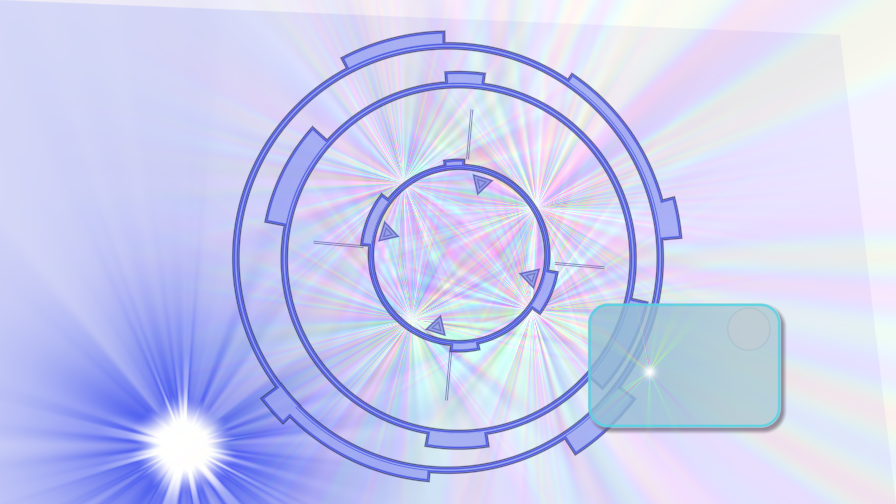
This background is drawn by a Shadertoy shader. Its source:

```glsl
float hash(float n) { return fract(sin(n * 12.9898) * 43758.5453); }

// Smooth noise around a circle, angle in degrees
float rays(float angle, float count, float seed) {
    float x = angle / 360.0 * count, cell = floor(x);
    float a = hash(mod(cell, count) + seed);
    float b = hash(mod(cell + 1.0, count) + seed);
    return mix(a, b, smoothstep(0.0, 1.0, x - cell));
}

vec3 spectrum(float t) { return 0.5 + 0.5 * cos(6.2832 * (t + vec3(0.0, 0.33, 0.67))); }

// Radius and angle in degrees
vec2 toPolar(vec2 p) { return vec2(length(p), degrees(atan(p.y, p.x))); }

// Fourfold symmetry: x runs along the circle, y points outward
vec2 foldQuarter(vec2 polar, float base) {
    float a = radians(mod(polar.y - base + 45.0, 90.0) - 45.0);
    return polar.x * vec2(sin(a), cos(a));
}

// Arc plate: start angle, end angle, inner radius, outer radius
float arcPlate(vec2 polar, vec4 plate) {
    float turn = mod(polar.y - 0.5 * (plate.x + plate.y) + 180.0, 360.0) - 180.0;
    float along = radians(abs(turn) - 0.5 * (plate.y - plate.x)) * polar.x;
    float across = abs(polar.x - 0.5 * (plate.z + plate.w)) - 0.5 * (plate.w - plate.z);
    return max(along, across);
}

float platedRing(vec2 polar, float radius, float halfWidth, vec4 plates[4]) {
    float d = abs(polar.x - radius) - halfWidth;
    for (int i = 0; i < 4; i++) d = min(d, arcPlate(polar, plates[i]));
    return d;
}

float roundedBox(vec2 p, vec2 halfSize, float corner) {
    vec2 q = abs(p) - halfSize + corner;
    return length(max(q, 0.0)) + min(max(q.x, q.y), 0.0) - corner;
}

float cover(float d) {
    float px = 1.0 / iResolution.y;
    return smoothstep(px, -px, d);
}

// Translucent fill, blue outline and dark hairline
vec3 inkShape(vec3 col, float d) {
    col = mix(col, vec3(0.60, 0.64, 0.95), 0.8 * cover(d));
    col = mix(col, vec3(0.12, 0.12, 0.34), 0.75 * cover(abs(d - 0.001) - 0.0012));
    return mix(col, vec3(0.26, 0.32, 0.88), 0.9 * cover(abs(d + 0.002) - 0.0016));
}

void mainImage(out vec4 fragColor, in vec2 fragCoord) {
    vec2 p = fragCoord / iResolution.y;

    // Lavender ground with a tilted panel
    vec3 col = mix(vec3(0.86, 0.87, 0.97), vec3(0.92, 0.905, 0.96), smoothstep(0.1, 1.1, p.x));
    float outside = max(p.y - 1.0 + 0.0414 * p.x, p.x - 1.667 - 0.119 * (0.931 - p.y));
    col = mix(vec3(0.96, 0.95, 0.97), col, cover(outside));

    // Faint wide pastel rays
    vec2 wide = toPolar(p - vec2(0.93, 0.49));
    float wideFade = smoothstep(0.05, 0.5, wide.x) * smoothstep(0.2, 1.2, p.x);
    col += (spectrum(rays(wide.y, 70.0, 5.0)) - 0.5) * 0.07 * wideFade;
    col += (rays(wide.y, 36.0, 9.0) - 0.4) * 0.05 * wideFade;

    // Blue glow and white star
    vec2 star = toPolar(p - vec2(0.366, 0.116));
    float beam = 0.6 * rays(star.y, 36.0, 21.0) + 0.4 * rays(star.y, 90.0, 47.0);
    float glow = 0.85 * exp(-16.0 * star.x * star.x) + 0.3 * exp(-2.0 * star.x);
    col = mix(col, vec3(0.27, 0.34, 0.94), min(glow * (0.4 + 1.1 * beam), 0.9));
    col = mix(col, vec3(1.0), 0.75 * smoothstep(0.5, 0.8, beam) * exp(-4.0 * star.x));
    col = mix(col, vec3(1.0), smoothstep(0.1, 0.045, star.x * (1.2 - 0.5 * beam)));

    // Iridescent bursts
    vec2 bursts[4] = vec2[4](vec2(0.801, 0.637), vec2(1.065, 0.588),
                             vec2(0.817, 0.366), vec2(1.056, 0.384));
    for (int i = 0; i < 4; i++) {
        vec2 burst = toPolar(p - bursts[i]);
        float seed = float(i) * 17.0;
        float fade = exp(-7.0 * burst.x);
        col += (spectrum(rays(burst.y, 64.0, seed) * 2.0) - 0.55) * 0.3 * fade;
        col += (rays(burst.y, 90.0, seed + 7.0) - 0.5) * 0.25 * fade;
        col = mix(col, vec3(1.0), 0.8 * exp(-1500.0 * burst.x * burst.x));
    }

    // Three plated rings
    vec2 outer = toPolar(p - vec2(0.889, 0.488));
    float outerShape = platedRing(outer, 0.421, 0.005, vec4[4](
        vec4(91, 118, 0.422, 0.449), vec4(5, 56, 0.420, 0.440),
        vec4(218, 265, 0.420, 0.444), vec4(303, 323, 0.420, 0.464)));
    outerShape = min(outerShape, arcPlate(outer, vec4(5, 15, 0.422, 0.464)));
    outerShape = min(outerShape, arcPlate(outer, vec4(217, 225, 0.415, 0.463)));
    col = inkShape(col, outerShape);

    vec2 middle = toPolar(p - vec2(0.910, 0.486));
    col = inkShape(col, platedRing(middle, 0.346, 0.005, vec4[4](
        vec4(82, 94, 0.346, 0.371), vec4(138, 169, 0.346, 0.390),
        vec4(260, 279, 0.342, 0.376), vec4(318, 347, 0.346, 0.384))));

    vec2 inner = toPolar(p - vec2(0.911, 0.494));
    col = inkShape(col, platedRing(inner, 0.175, 0.004, vec4[4](
        vec4(87, 99, 0.175, 0.189), vec4(142, 174, 0.172, 0.195),
        vec4(265, 282, 0.172, 0.191), vec4(324, 350, 0.172, 0.198))));

    // Double spokes and inward triangles
    vec2 spoke = foldQuarter(inner, 85.0) - vec2(0.0, 0.24);
    float line = max(abs(abs(spoke.x) - 0.0018) - 0.0007, abs(spoke.y) - 0.049);
    col = mix(col, vec3(0.36, 0.36, 0.62), 0.8 * cover(line));
    vec2 t = foldQuarter(inner, 73.0) - vec2(0.0, 0.149);
    float triangle = max(abs(t.x) * 0.866 - t.y * 0.5, t.y) - 0.012;
    col = mix(col, vec3(0.56, 0.60, 0.92), 0.85 * cover(triangle));
    col = mix(col, vec3(0.30, 0.30, 0.62), 0.8 * cover(abs(triangle + 0.001) - 0.0012));
    col = mix(col, vec3(0.30, 0.32, 0.65), 0.7 * cover(abs(triangle + 0.007) - 0.001));

    // Glass card with shadow, rim and pale disc
    vec2 c = p - vec2(1.358, 0.275);
    float card = roundedBox(c, vec2(0.191, 0.123), 0.04);
    float shadow = roundedBox(c - vec2(0.006, -0.007), vec2(0.191, 0.123), 0.04);
    col = mix(col, vec3(0.40, 0.36, 0.44), 0.65 * smoothstep(0.008, -0.004, shadow) * (1.0 - cover(card)));
    vec3 glass = mix(vec3(0.58, 0.74, 0.83), vec3(0.68, 0.79, 0.82), smoothstep(-0.15, 0.15, c.x));
    col = mix(col, glass, 0.8 * cover(card));
    float disc = length(c - vec2(0.128, 0.072)) - 0.042;
    col = mix(col, vec3(0.76, 0.80, 0.83), 0.7 * cover(disc));
    col = mix(col, vec3(0.60, 0.70, 0.76), 0.5 * cover(abs(disc) - 0.001));
    col = mix(col, vec3(0.30, 0.83, 0.90), 0.85 * cover(abs(card + 0.003) - 0.0022));

    // Small prismatic spark on the card
    vec2 spark = toPolar(p - vec2(1.289, 0.262));
    float needle = smoothstep(0.4, 0.9, rays(spark.y, 44.0, 63.0));
    vec3 sparkTint = mix(vec3(1.0), spectrum(rays(spark.y, 30.0, 80.0) * 2.0), 0.45);
    col = mix(col, sparkTint, 0.85 * needle * exp(-20.0 * spark.x));
    col = mix(col, vec3(1.0), exp(-7000.0 * spark.x * spark.x));

    fragColor = vec4(clamp(col, 0.0, 1.0), 1.0);
}
```
